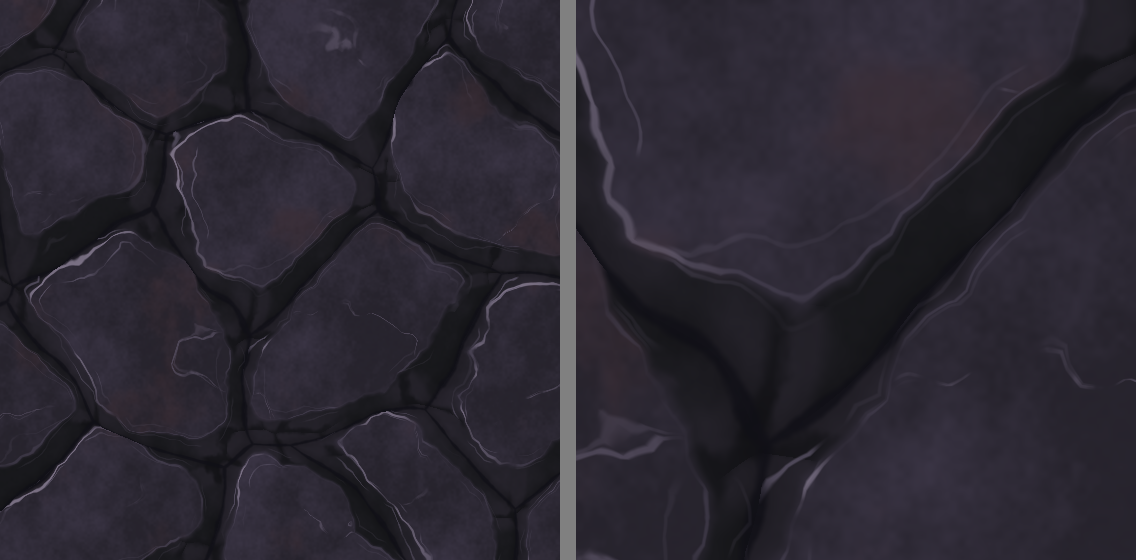
Left, the full canvas; right, a detail of the centre.
A WebGL 1 fragment shader for this texture:

```glsl
precision highp float;
// Dark violet cobblestones: a staggered Voronoi layout whose chipped top faces
// sit above shadowed bevels and thin joints. Sparse, jagged pale strokes pick out
// the lit rims; layered value noise paints the mottling, rust and hairline cracks.
uniform vec2 u_resolution;

vec2 hash2(vec2 p) {
  vec3 q = fract(p.xyx * vec3(0.1031, 0.1030, 0.0973));
  q += dot(q, q.yzx + 33.33);
  return fract((q.xx + q.yz) * q.zy);
}

float lattice(vec2 i, vec2 f) {
  return mix(mix(hash2(i).x, hash2(i + vec2(1, 0)).x, f.x),
             mix(hash2(i + vec2(0, 1)).x, hash2(i + vec2(1, 1)).x, f.x), f.y);
}

float noise(vec2 p) {
  vec2 f = fract(p);
  return lattice(floor(p), f * f * (3.0 - 2.0 * f));
}

// Creased noise: straight ramps with kinks, turned off the axes.
float facet(vec2 p) {
  p = mat2(0.8, 0.6, -0.6, 0.8) * p;
  return lattice(floor(p), fract(p)) - 0.5;
}

float fbm(vec2 p) {
  float sum = 0.0, amp = 0.53;
  for (int i = 0; i < 4; i++) {
    sum += amp * noise(p);
    p = mat2(1.6, 1.2, -1.2, 1.6) * p + 7.3;
    amp *= 0.5;
  }
  return sum;
}

// Stone centre for a grid cell; alternate rows are shifted sideways.
vec2 site(vec2 cell) {
  return cell + 0.5 + 0.66 * (hash2(cell + 41.0) - 0.5)
       + vec2(0.5 * mod(cell.y, 2.0) - 0.25, 0.0);
}

// Returns inset face distance, joint distance and outward direction of the nearest side.
vec4 stone(vec2 p, out vec2 id, out float corner) {
  vec2 base = floor(p), centre = vec2(0.0);
  float nearest = 1e3;
  for (int y = -2; y <= 2; y++)
    for (int x = -2; x <= 2; x++) {
      vec2 cell = base + vec2(x, y), s = site(cell);
      float d = dot(s - p, s - p);
      if (d < nearest) { nearest = d; id = cell; centre = s; }
    }
  float joint = 1e3, faceSum = 0.0, jointSum = 0.0;
  vec2 normal = vec2(0.0);
  for (int y = -2; y <= 2; y++)
    for (int x = -2; x <= 2; x++) {
      if (x == 0 && y == 0) continue;
      vec2 other = site(id + vec2(x, y)), dir = normalize(other - centre);
      float d = dot(0.5 * (centre + other) - p, dir);
      float inset = 0.078 + 0.055 * dot(dir, vec2(0.3, -0.95));
      float w = exp(-22.0 * (d - inset));
      faceSum += w;
      normal += w * dir;
      jointSum += exp(-17.0 * d);
      joint = min(joint, d);
    }
  corner = (joint * 17.0 + log(jointSum)) / 0.69;
  return vec4(-log(faceSum) / 22.0, joint, normal / faceSum);
}

// Thin stroke along the zero line of d.
float stroke(float d, float width) {
  return 1.0 - smoothstep(width * 0.4, width + 0.003, abs(d));
}

void main() {
  vec2 p = gl_FragCoord.xy / u_resolution.y * 3.1 + vec2(2.2, 5.4);
  vec2 bent = p + 0.24 * (vec2(noise(p * 1.6), noise(p * 1.6 + 19.0)) - 0.5)
                + 0.03 * vec2(facet(p * 7.0), facet(p * 7.0 + 31.0));
  vec2 id, pebbleId;
  float corner, pebbleCorner;
  vec4 s = stone(bent, id, corner);
  float blotch = fbm(p * 2.6 + 5.0), grain = fbm(p * vec2(13.0, 10.0));
  float fine = noise(p * 38.0) + noise(p * 71.0) - 1.0;
  float chips = 0.10 * facet(p * 3.7 + 60.0) + 0.05 * facet(p * 9.0) + 0.02 * facet(p * 24.0);
  float face = s.x + chips;
  float lit = dot(s.zw, vec2(-0.88, 0.47));

  // Bevels: darkest on the lower right, broken into loose planes.
  float bevelLight = 0.52 + 0.45 * lit + 1.1 * (blotch - 0.5) + 0.5 * (grain - 0.5)
                   + 0.5 * facet(p * 4.0 + 8.0);
  vec3 bevel = mix(vec3(0.093, 0.094, 0.108), vec3(0.158, 0.145, 0.182),
                   clamp(bevelLight, 0.0, 1.0));

  // Small wedged pebbles where several stones meet.
  vec4 pebble = stone(bent * 4.2 + 9.0, pebbleId, pebbleCorner);
  float wedge = smoothstep(0.3, 0.6, corner) * smoothstep(0.02, -0.04, face);
  vec3 pebbleColor = mix(vec3(0.078, 0.077, 0.093), vec3(0.142, 0.132, 0.163),
                         smoothstep(-0.08, 0.06, pebble.x + 0.3 * (grain - 0.5)));
  bevel = mix(bevel, pebbleColor, 0.85 * wedge);

  // Joints: a soft shadow holding a thin inky line.
  float jointDist = s.y + 0.02 * (grain - 0.5);
  bevel *= 0.84 + 0.16 * smoothstep(0.0, 0.06, jointDist);
  bevel = mix(bevel, vec3(0.062, 0.060, 0.088),
              0.8 * (1.0 - smoothstep(0.003, 0.016, jointDist)));

  // Top faces: painted mottling, a tone per stone and faint rust patches.
  float tone = 0.46 + 1.3 * (blotch - 0.5) + 0.8 * (grain - 0.5) + 0.16 * fine
             + 0.35 * (hash2(id + 3.0).x - 0.5) + 0.2 * lit * smoothstep(0.3, 0.0, face);
  vec3 top = mix(vec3(0.153, 0.140, 0.178), vec3(0.222, 0.200, 0.262), clamp(tone, 0.0, 1.0));
  float rust = smoothstep(0.62, 0.95, noise(p * 2.9 + 80.0) * 0.7 + grain * 0.4);
  top = mix(top, vec3(0.225, 0.162, 0.180), 0.5 * rust);

  // Hairline cracks wander over parts of the faces.
  vec2 jag = p + 0.22 * vec2(facet(p * 5.0 + 4.0), facet(p * 5.0 + 47.0))
               + 0.07 * vec2(facet(p * 15.0), facet(p * 15.0 + 9.0));
  float crackPath = noise(jag * 1.7 + 23.0) - 0.5;
  float crack = stroke(crackPath, 0.004) + 0.5 * stroke(crackPath - 0.07 * facet(p * 6.0), 0.003);
  crack *= smoothstep(0.5, 0.72, noise(p * 2.9 + 71.0)) * smoothstep(0.0, 0.05, face);
  top = mix(top, vec3(0.33, 0.30, 0.37), min(crack * smoothstep(0.3, 0.65, grain) * 0.8, 0.8));
  vec3 color = mix(bevel, top, smoothstep(-0.016, 0.010, face));
  color += 0.004 * fine;

  // Broken rim light with looser scratches beside it.
  float gaps = smoothstep(0.46, 0.66, noise(p * 3.6 + 13.0) * 0.8 + grain * 0.25);
  float rim = stroke(face - 0.006, 0.002 + 0.008 * gaps * noise(p * 11.0));
  float inner = stroke(face - 0.035 - 0.13 * facet(p * 4.0 + 90.0), 0.003);
  float outer = stroke(face + 0.02 - 0.10 * facet(p * 5.0 + 33.0), 0.003);
  float side = smoothstep(0.0, 0.7, lit);
  float dashes = smoothstep(0.35, 0.6, noise(p * 8.0 + 55.0));
  color = mix(color, vec3(0.29, 0.265, 0.335), rim * (0.1 + 0.45 * dashes));
  color = mix(color, vec3(0.52, 0.48, 0.56), rim * side * gaps * 0.85);
  color = mix(color, vec3(0.38, 0.35, 0.43),
              max(inner, outer) * dashes * (0.15 + 0.55 * side * gaps));
  gl_FragColor = vec4(color, 1.0);
}
```
